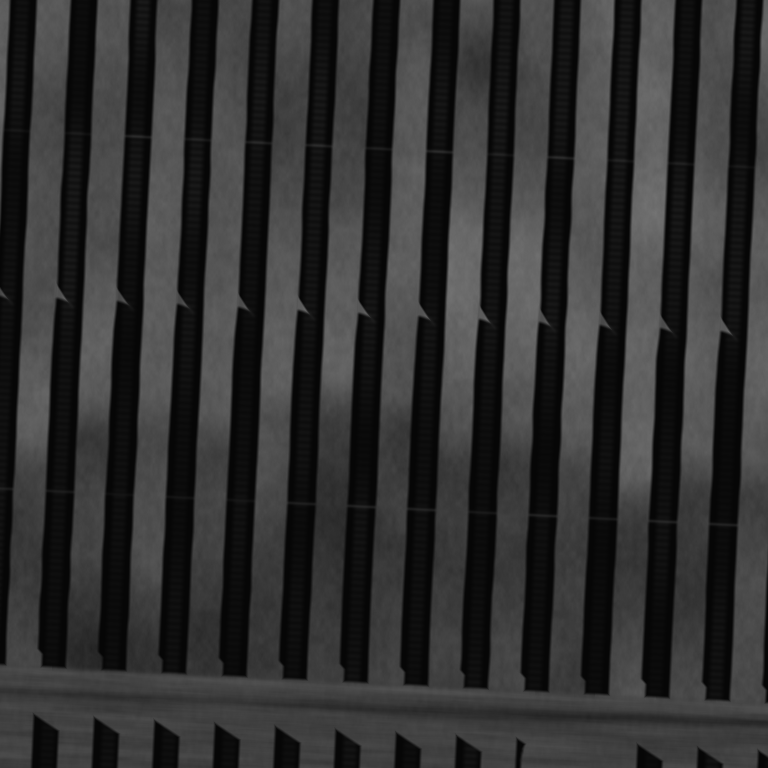
Give the GLSL for this pattern, as a three.js fragment shader.

```glsl
// Weathered grey slats leaning slightly over dark slots, ending on a worn
// ledge with a second row of slanted slots below it. Sheared column and row
// coordinates repeat the slots; value noise stains each slat separately.
#define PERIOD 0.0788      // spacing of the slots
#define LEAN 0.0475        // sideways shift of a slot from top to bottom
#define TILT 0.05          // drop of the rows from left to right
#define SOFT 0.0028        // half width of soft edges
#define NOTCH_ROW 0.376
#define SLOT_END 0.865
#define LOWER_ROW 0.928
#define SLAT_LIGHT 0.345
#define SLAT_DARK 0.245
#define SLOT_BLACK 0.022

varying vec2 vUv;

float hash(vec2 p) {
  p = fract(p * vec2(0.1031, 0.1137));
  p += dot(p, p.yx + 33.33);
  return fract((p.x + p.y) * p.x * 7.13);
}

float noise(vec2 p) {
  vec2 i = floor(p), f = fract(p);
  f = f * f * (3.0 - 2.0 * f);
  return mix(mix(hash(i), hash(i + vec2(1.0, 0.0)), f.x),
             mix(hash(i + vec2(0.0, 1.0)), hash(i + vec2(1.0, 1.0)), f.x), f.y);
}

float fbm(vec2 p) {
  float sum = 0.0, amp = 0.5;
  for (int i = 0; i < 4; i++) {
    sum += amp * noise(p);
    p = p * 2.03 + 17.0;
    amp *= 0.5;
  }
  return sum / 0.9375;
}

float cover(float d) { return 1.0 - smoothstep(-SOFT, SOFT, d); }

float line(float x, float halfWidth) { return exp(-x * x / (halfWidth * halfWidth)); }

// Stained slat surface: lighter above an uneven weather line, darker below
float slatTone(vec2 p, float row, float slat) {
  float weather = 0.45 + 0.11 * hash(vec2(slat + 40.0, 3.0));
  float tone = mix(SLAT_LIGHT, SLAT_DARK, smoothstep(weather, weather + 0.07, row));
  tone -= 0.04 * (1.0 - smoothstep(0.05, 0.3, row));
  tone += 0.16 * (fbm(vec2(p.x * 7.0, row * 6.0) + 5.0) - 0.5);
  tone += 0.09 * (noise(vec2(slat * 7.0 + 20.0, row * 7.0)) - 0.5);
  float sunlit = smoothstep(0.6, 0.75, p.x) * (1.0 - smoothstep(0.85, 0.95, p.x));
  tone += 0.05 * sunlit * (1.0 - smoothstep(0.42, 0.5, row));
  vec2 stain = (vec2(p.x, row) - vec2(0.62, 0.04)) / vec2(0.05, 0.06);
  return tone - 0.12 * exp(-dot(stain, stain));
}

// Slot interior: black sides, a faint ribbed strip and two thin cross wires
float slotTone(float u, float row, float slot) {
  float strip = 1.0 - smoothstep(0.05, 0.17, abs(u + 0.01));
  float ribs = 0.8 + 0.2 * sin(row * 720.0);
  float glow = 0.4 + 0.8 * noise(vec2(slot * 5.0 + 9.0, row * 9.0));
  glow *= mix(1.0, 0.7, smoothstep(0.38, 0.45, row));
  float wires = line(row - 0.169, 0.0022) + line(row - 0.636, 0.0022);
  float wear = 0.3 + 0.7 * hash(vec2(slot + 11.0, floor(row * 2.0) + 7.0));
  return SLOT_BLACK + 0.065 * strip * ribs * glow + 0.1 * wires * wear;
}

void main() {
  vec2 p = vUv;
  float down = 1.0 - p.y;
  float row = down - TILT * p.x;
  float column = (p.x + LEAN * down - 0.03) / PERIOD;
  float slot = floor(column + 0.5);
  float u = column - slot;

  // Slat face with fine grain
  float grain = fbm(p * vec2(150.0, 90.0)) - 0.5;
  float tone = slatTone(p, row, floor(column)) + 0.06 * grain;

  // Ledge with lengthwise streaks and a dark groove
  float ledge = smoothstep(SLOT_END - 0.004, SLOT_END + 0.008, row);
  float streak = fbm(vec2(p.x * 7.0, row * 110.0)) - 0.5;
  float ledgeTone = 0.255 + 0.1 * streak + 0.03 * grain;
  ledgeTone -= 0.09 * line(row - 0.899 + 0.005 * p.x, 0.009) * (0.5 + 0.5 * p.x);
  ledgeTone += 0.03 * line(row - 0.872, 0.006);
  tone = mix(tone, ledgeTone, ledge);

  // Main slots, wider below the notch, with a small step in the foot
  float wobble = 0.02 * (noise(vec2(slot * 3.0 + 8.0, row * 28.0)) - 0.5);
  float left = -0.215 - 0.03 * smoothstep(0.37, 0.43, row) + wobble;
  left += 0.075 * smoothstep(0.841, 0.85, row);
  float side = max(left - u, u - 0.225 - wobble) * PERIOD;
  float inside = slotTone(u, row, slot);
  tone = mix(tone, inside, cover(max(side, row - SLOT_END)));

  // Pale splinter on the left edge of each slot
  vec2 q = vec2((u - left) * PERIOD, row - NOTCH_ROW);
  float splinter = abs(q.y - 0.8 * q.x) - 0.008 * (1.0 - q.x / 0.014);
  float size = 0.65 + 0.35 * hash(vec2(slot + 3.0, 21.0));
  tone = mix(tone, 0.36, size * cover(max(splinter, -q.x - 0.002)));
  float trail = line(q.y - 0.8 * q.x, 0.003) * smoothstep(0.004, 0.012, q.x);
  tone += 0.05 * trail * (1.0 - smoothstep(0.016, 0.026, q.x));

  // Lower slots with slanted tops, choked by debris toward the right
  float v = u + 0.05;
  float top = LOWER_ROW + 0.6 * (v + 0.21) * PERIOD;
  float lower = max((abs(v) - 0.21) * PERIOD, top - row);
  float debris = 0.074 - length((p - vec2(0.752, -0.005)) * vec2(1.0, 0.8));
  debris += 0.008 * (fbm(p * 40.0) - 0.5);
  tone = mix(tone, inside, cover(max(lower, debris)));

  gl_FragColor = vec4(vec3(clamp(tone, 0.0, 1.0)), 1.0);
}
```
